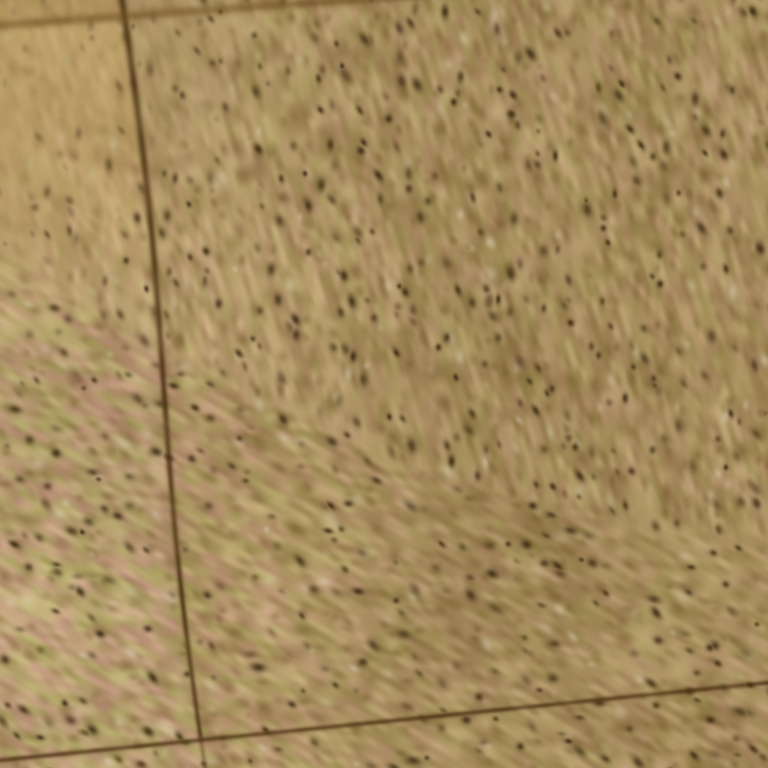
A three.js fragment shader for this texture:

```glsl
// Speckled tan stone floor tiles with thin dark slanted joints and directional grain.
varying vec2 vUv;

float hash(vec2 p) {
  vec3 q = fract(p.xyx * 0.1031);
  q += dot(q, q.yzx + 33.33);
  return fract((q.x + q.y) * q.z);
}

float noise(vec2 p) {
  vec2 i = floor(p), f = fract(p);
  f = f * f * (3.0 - 2.0 * f);
  float low = mix(hash(i), hash(i + vec2(1.0, 0.0)), f.x);
  float high = mix(hash(i + vec2(0.0, 1.0)), hash(i + 1.0), f.x);
  return mix(low, high, f.y);
}

// 0 in the upper zone of steep grain, 1 in the lower zone of shallow grain
float lowerZone(vec2 p) {
  float border = 0.68 - 0.69 * p.x + 0.31 * p.x * p.x;
  return smoothstep(-0.025, 0.025, border - p.y);
}

// Coordinates along and across a direction
vec2 align(vec2 p, vec2 dir) {
  return vec2(dot(p, dir), dot(p, vec2(-dir.y, dir.x)));
}

vec2 grainDir(float zone) {
  return normalize(mix(vec2(0.3, -0.95), vec2(0.86, -0.5), zone));
}

// Signed streaky noise, stretched along the grain of each zone
float grain(vec2 p, float zone, vec2 scale, float seed) {
  float steep = noise(align(p, grainDir(0.0)) * scale + seed);
  float shallow = noise(align(p, grainDir(1.0)) * scale + seed + 57.0);
  return mix(steep, shallow, zone) - 0.5;
}

// Scattered soft elongated spots, one candidate per jittered cell
float specks(vec2 p, float cells, float density, float radius, float seed) {
  vec2 home = floor(p * cells);
  float cover = 0.0;
  for (int y = -1; y <= 1; y++) {
    for (int x = -1; x <= 1; x++) {
      vec2 id = home + vec2(float(x), float(y));
      vec2 key = id + seed;
      vec2 jitter = vec2(hash(key + 11.3), hash(key + 47.9));
      vec2 center = (id + jitter) / cells;
      float tilt = (hash(key + 71.7) - 0.5) * 0.9;
      vec2 dir = grainDir(lowerZone(center));
      dir = normalize(dir + tilt * vec2(-dir.y, dir.x));
      float size = radius * mix(0.65, 1.25, hash(key + 93.1));
      float stretch = mix(1.1, 2.0, hash(key + 23.5));
      vec2 d = align(p - center, dir) / (size * vec2(stretch, 1.0));
      float strength = mix(0.35, 1.0, hash(key + 131.0));
      float present = step(hash(key + 157.0), density);
      cover = max(cover, present * strength * exp(-dot(d, d)));
    }
  }
  return cover;
}

float joint(float dist, float halfWidth) {
  return exp(-dist * dist / (halfWidth * halfWidth));
}

void main() {
  vec2 p = vUv;
  float zone = lowerZone(p);

  // Joint distances; the upright one bends slightly
  float upright = p.x - (0.267 - 0.108 * p.y - 0.006 * sin(6.2832 * p.y));
  float bottom = p.y - (0.010 + 0.101 * p.x);
  float top = p.y - (0.967 + 0.072 * p.x);

  // Broad tone: pale on the left, browner toward the right
  float leftTile = 1.0 - smoothstep(-0.01, 0.01, upright);
  vec3 color = mix(vec3(0.69, 0.59, 0.405), vec3(0.645, 0.545, 0.36), smoothstep(0.1, 0.75, p.x));
  color += leftTile * mix(vec3(0.025, 0.025, 0.035), vec3(0.03, 0.015, -0.01), smoothstep(0.5, 0.9, p.y));
  color += (noise(p * 5.0 + 3.0) - 0.5) * vec3(0.05, 0.05, 0.045);
  color += (noise(p * 15.0 + 19.0) - 0.5) * 0.04;
  color -= 0.04 * smoothstep(-0.01, 0.01, top);

  // Blur softens the upper left corner
  float clarity = mix(0.4, 1.0, smoothstep(0.1, 0.5, p.x + 0.7 * (1.0 - p.y)));

  // Fine grain with a pink and green tint, strongest at lower left
  float fine = grain(p, zone, vec2(50.0, 125.0), 5.0);
  float coarse = grain(p, zone, vec2(28.0, 65.0), 31.0);
  float tint = grain(p, zone, vec2(40.0, 80.0), 83.0);
  color += clarity * (fine * 0.13 + coarse * 0.08);
  float tintAmount = 0.04 + 0.06 * zone * (1.0 - smoothstep(0.1, 0.6, p.x));
  color += clarity * tint * tintAmount * vec3(0.6, -0.6, 0.9);

  // Faint brown stains, pale chips and dark specks
  float stains = specks(p, 40.0, 0.55, 0.0065, 200.0);
  float chips = specks(p, 32.0, 0.2, 0.0055, 400.0);
  float darks = specks(p, 42.0, 0.33, 0.0046, 600.0);
  color = mix(color, vec3(0.43, 0.32, 0.15), 0.45 * clarity * stains);
  color = mix(color, vec3(0.83, 0.78, 0.66), 0.6 * clarity * chips);
  color = mix(color, vec3(0.22, 0.15, 0.06), 0.85 * clarity * darks);

  // Dark joints, uneven along their length
  float wear = mix(0.75, 1.0, noise(p * 38.0 + 7.0));
  float uprightFade = mix(0.45, 0.85, smoothstep(-0.01, 0.01, bottom));
  vec3 jointColor = vec3(0.29, 0.19, 0.07);
  color = mix(color, jointColor, wear * uprightFade * joint(upright, mix(0.0035, 0.0055, p.y)));
  color = mix(color, jointColor, 0.8 * wear * joint(bottom, 0.0035));
  color = mix(color, vec3(0.42, 0.29, 0.12), 0.6 * wear * joint(top, 0.007));

  gl_FragColor = vec4(color, 1.0);
}
```
